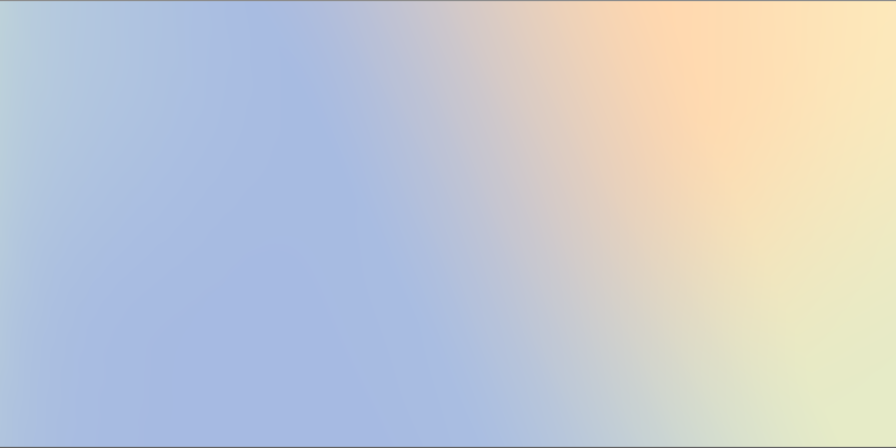
Write a WebGL 1 fragment shader that draws this background.

```glsl
precision highp float;
// Soft pastel background: a periwinkle field on the left melts along a slanted
// ramp into peach, cream and lime on the right, with a mint glow at the left edge.
// Built from smooth ramps, faint gradient-noise streaks and two thin edge lines.

uniform vec2 u_resolution;

// Palette
const vec3 PERIWINKLE = vec3(0.650, 0.728, 0.885);
const vec3 SKY        = vec3(0.690, 0.770, 0.878);
const vec3 MINT       = vec3(0.770, 0.850, 0.840);
const vec3 PEACH      = vec3(1.000, 0.845, 0.685);
const vec3 CREAM      = vec3(0.990, 0.915, 0.735);
const vec3 LIME       = vec3(0.900, 0.920, 0.780);
const vec3 TOP_LINE    = vec3(0.55);
const vec3 BOTTOM_LINE = vec3(0.38);

// Slanted ramp from cool to warm
const float RAMP_START = 0.54;   // left end at the bottom
const float RAMP_SLANT = 0.26;   // shift to the left at the top
const float RAMP_WIDTH = 0.40;   // width at the bottom
const float RAMP_FLARE = 0.06;   // extra width at the top

const float MINT_REACH = 0.06;
const vec2  STREAK_SCALE = vec2(45.0, 3.0);
const float STREAK_SHIFT = 0.006;
const float LINE_HEIGHT = 0.0026;

vec2 hashGradient(vec2 cell) {
  float angle = 6.2832 * fract(sin(dot(cell, vec2(127.1, 311.7))) * 43758.5);
  return vec2(cos(angle), sin(angle));
}

float gradientNoise(vec2 p) {
  vec2 i = floor(p);
  vec2 f = p - i;
  vec2 w = f * f * f * (f * (f * 6.0 - 15.0) + 10.0);
  float a = dot(hashGradient(i), f);
  float b = dot(hashGradient(i + vec2(1.0, 0.0)), f - vec2(1.0, 0.0));
  float c = dot(hashGradient(i + vec2(0.0, 1.0)), f - vec2(0.0, 1.0));
  float d = dot(hashGradient(i + vec2(1.0, 1.0)), f - vec2(1.0, 1.0));
  return mix(mix(a, b, w.x), mix(c, d, w.x), w.y);
}

// Position across the slanted ramp: 0 is cool, 1 is warm
float rampPosition(vec2 p) {
  float start = RAMP_START - RAMP_SLANT * p.y;
  return (p.x - start) / (RAMP_WIDTH + RAMP_FLARE * p.y);
}

vec3 coolSide(vec2 p, float ramp) {
  float upperLeft = (1.0 - smoothstep(0.05, 0.38, p.x)) * smoothstep(0.2, 0.9, p.y);
  float nearRamp = 0.5 * smoothstep(-0.4, 0.2, ramp) * (1.0 - p.y);
  vec3 color = mix(PERIWINKLE, SKY, clamp(upperLeft + nearRamp, 0.0, 1.0));
  float glow = exp(-max(p.x, 0.0) / MINT_REACH) * (0.35 + 0.3 * p.y);
  return mix(color, MINT, glow);
}

vec3 warmSide(vec2 p) {
  vec3 color = mix(PEACH, CREAM, smoothstep(0.70, 1.05, p.x));
  float lime = 1.0 - smoothstep(0.1, 1.0, p.y + 1.0 - p.x);
  return mix(color, LIME, lime);
}

// Share of a pixel row covered by a line lying against an edge
float edgeLine(float pixelsFromEdge) {
  return clamp(LINE_HEIGHT * u_resolution.y - pixelsFromEdge + 0.5, 0.0, 1.0);
}

void main() {
  vec2 uv = gl_FragCoord.xy / u_resolution;

  // Faint streaks that lean with the ramp
  vec2 leaning = vec2(uv.x + RAMP_SLANT * uv.y, uv.y);
  float streak = gradientNoise(leaning * STREAK_SCALE);
  vec2 p = uv + vec2(STREAK_SHIFT * streak, 0.0);

  // Blend the two sides with a softened linear ramp
  float ramp = rampPosition(p);
  float t = clamp(ramp, 0.0, 1.0);
  float warmth = mix(t, smoothstep(0.0, 1.0, t), 0.5);
  vec3 color = mix(coolSide(p, ramp), warmSide(p), warmth);

  // Thin grey lines along the top and bottom
  color = mix(color, BOTTOM_LINE, edgeLine(gl_FragCoord.y));
  color = mix(color, TOP_LINE, edgeLine(u_resolution.y - gl_FragCoord.y));

  gl_FragColor = vec4(color, 1.0);
}
```
